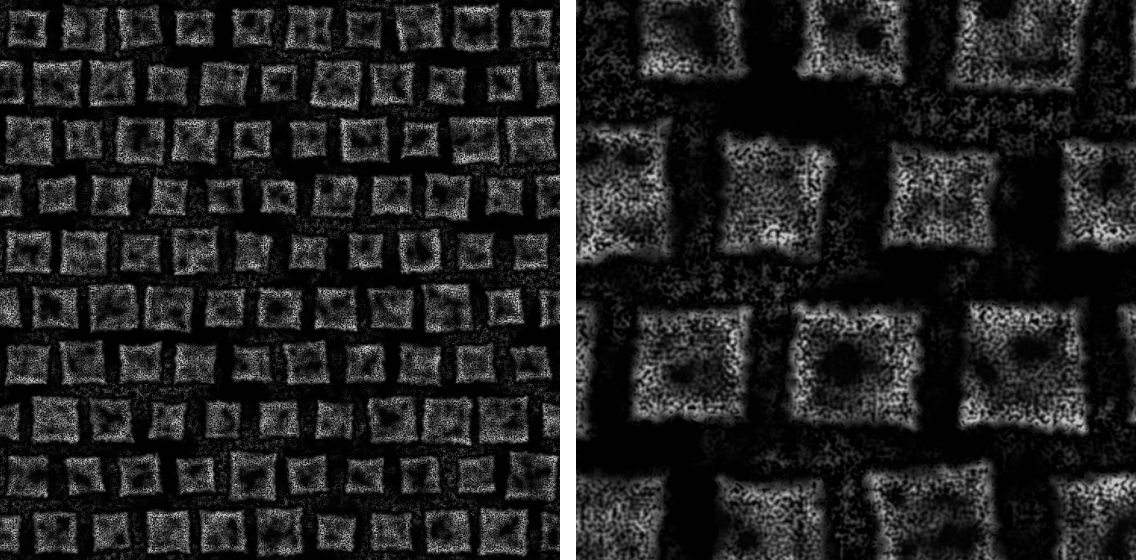
Left: the whole. Right: its middle third, enlarged.
This texture map is drawn by a WebGL 1 fragment shader. Its source:

```glsl
precision highp float;
// Dark cobblestone wall: ten staggered courses of worn square setts with grit in the joints.

uniform vec2 u_resolution;

const float COUNT = 10.0;         // stones across and courses down
const float MIN_HALF = 0.325;     // half size of the smallest stone, in cells
const float HALF_RANGE = 0.12;
const float MAX_TILT = 0.08;      // radians
const float ROUNDING = 0.04;

vec2 hash2(vec2 p) {
  vec3 q = fract(p.xyx * vec3(0.1031, 0.1030, 0.0973));
  q += dot(q, q.yzx + 33.33);
  return fract((q.xx + q.yz) * q.zy);
}

vec2 gradientAt(vec2 lattice, float period) {
  float angle = 6.2832 * hash2(mod(lattice, period) + 17.0).x;
  return vec2(cos(angle), sin(angle));
}

// Tiling gradient noise, roughly -0.7 to 0.7; frequency is per cell.
float noise(vec2 cellPos, float frequency) {
  vec2 p = cellPos * frequency;
  float period = COUNT * frequency;
  vec2 i = floor(p);
  vec2 f = p - i;
  vec2 u = f * f * f * (f * (f * 6.0 - 15.0) + 10.0);
  vec2 e = vec2(1.0, 0.0);
  float a = dot(gradientAt(i, period), f);
  float b = dot(gradientAt(i + e.xy, period), f - e.xy);
  float c = dot(gradientAt(i + e.yx, period), f - e.yx);
  float d = dot(gradientAt(i + e.xx, period), f - e.xx);
  return mix(mix(a, b, u.x), mix(c, d, u.x), u.y);
}

// Lacy veins, centred near zero.
float veins(vec2 cellPos, float frequency) {
  return 0.4 - 2.0 * abs(noise(cellPos, frequency));
}

float boxDistance(vec2 p, vec2 halfSize, float rounding) {
  vec2 q = abs(p) - halfSize + rounding;
  return length(max(q, 0.0)) + min(max(q.x, q.y), 0.0) - rounding;
}

// Returns distance to one stone, its corner weight and its random tone.
vec3 stone(vec2 offset, vec2 id) {
  vec2 wrapped = mod(id, COUNT);
  vec2 sizeRnd = hash2(wrapped + 3.0);
  vec2 poseRnd = hash2(wrapped + 41.0) - 0.5;
  vec2 toneRnd = hash2(wrapped + 73.0);
  float halfSize = MIN_HALF + HALF_RANGE * sizeRnd.x;
  vec2 extent = halfSize + vec2(0.02, -0.02) * (sizeRnd.y - 0.3);

  float tilt = 2.0 * MAX_TILT * poseRnd.x;
  float c = cos(tilt);
  float s = sin(tilt);
  vec2 p = mat2(c, -s, s, c) * (offset - 0.04 * poseRnd.yx);
  p.x += 0.12 * (toneRnd.y - 0.5) * p.y;

  // Sides bow very slightly inward.
  vec2 q = min(abs(p) / extent, 1.0);
  float bow = 0.012 * (1.0 - min(q.x, q.y));
  return vec3(boxDistance(p, extent, ROUNDING) + bow, q.x * q.y, toneRnd.x);
}

// Nearest stone among the surrounding courses.
vec3 nearestStone(vec2 p) {
  vec3 best = vec3(9.0, 0.0, 0.0);
  for (int j = -1; j <= 1; j++) {
    float row = floor(p.y) + float(j);
    float shift = 0.5 * mod(row + 1.0, 2.0);
    for (int i = -1; i <= 1; i++) {
      vec2 id = vec2(floor(p.x + shift) + float(i), row);
      vec2 center = id + vec2(0.5 - shift, 0.5);
      vec3 candidate = stone(p - center, id);
      if (candidate.x < best.x) best = candidate;
    }
  }
  return best;
}

// Bright worn rim and corners around a blotchy, darker face.
float stoneTone(float depth, float corner, float rnd, float blotch, float wear, float grain) {
  float body = smoothstep(-0.02, 0.075, depth);
  float rim = 1.0 - smoothstep(0.06, 0.19, depth);
  float tone = 0.15 + 0.05 * (rnd - 0.5) + rim * (0.19 + 0.3 * wear);
  tone += 0.13 * smoothstep(0.4, 0.9, corner);
  tone += blotch * mix(0.38, 0.26, rim);
  return body * max(tone, 0.015) * max(1.0 + 1.3 * grain, 0.1);
}

float gritTone(float gap, float patches, float lumps, float speck) {
  float open = smoothstep(0.015, 0.09, gap);
  float cover = smoothstep(-0.3, 0.5, patches);
  return open * cover * max(0.085 + 0.2 * lumps + 0.27 * speck, 0.0);
}

void main() {
  vec2 p = gl_FragCoord.xy / u_resolution * COUNT;

  float coarse = noise(p, 14.0);
  float fine = noise(p + 0.37, 37.0);
  float grain = 0.5 * veins(p + 0.29, 11.0) + 1.3 * fine;
  float blotch = noise(p, 3.0) + 0.6 * noise(p + 0.21, 7.0);
  float wear = noise(p + 0.71, 2.0);
  float patches = noise(p + 0.43, 1.0) + 0.5 * noise(p, 4.0);
  float lumps = noise(p + 0.13, 9.0);

  // Large waves bend the outline, small ones chip it.
  vec2 warp = 0.05 * vec2(noise(p, 2.0), noise(p + 5.3, 2.0));
  vec3 nearest = nearestStone(p + warp);
  float d = nearest.x + 0.04 * noise(p + 0.6, 5.0) + 0.04 * coarse + 0.05 * fine;

  float tone = stoneTone(-d, nearest.y, nearest.z, blotch, wear, grain);
  tone += gritTone(d, patches, lumps, coarse + 1.2 * fine);
  gl_FragColor = vec4(vec3(clamp(tone, 0.004, 0.75)), 1.0);
}
```
